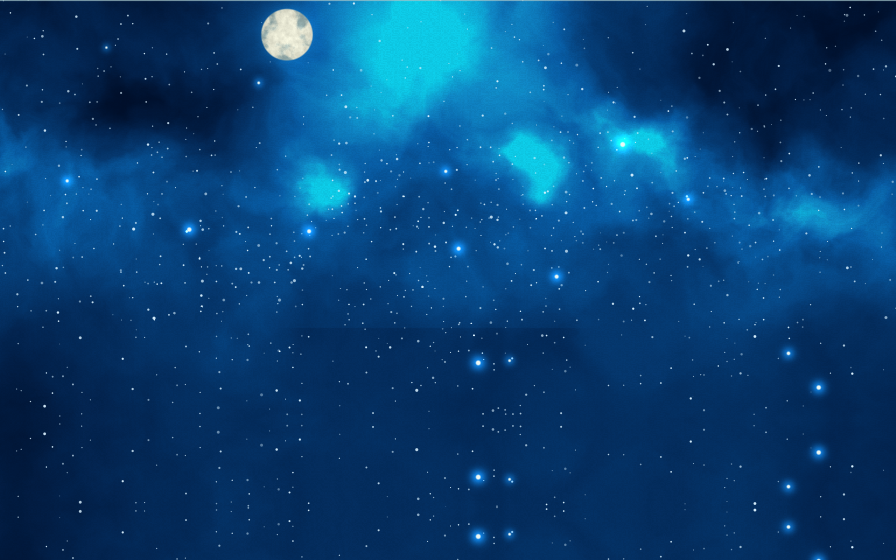
A Shadertoy shader for this background:

```glsl
// Night sky: a cyan glow and ragged blue clouds above calm, mirrored dark water-like space.
// A scalar light level is built from soft ellipses warped by noise, then mapped to a blue ramp.
// Hashed grid cells scatter the stars; a few haloed stars and a mottled moon lie on top.

float hash(vec2 p) {
    return fract(sin(dot(p, vec2(127.1, 311.7))) * 43758.5453);
}

float noise(vec2 p) {
    vec2 i = floor(p), f = fract(p);
    f = f * f * (3.0 - 2.0 * f);
    return mix(mix(hash(i), hash(i + vec2(1, 0)), f.x),
               mix(hash(i + vec2(0, 1)), hash(i + vec2(1, 1)), f.x), f.y);
}

float fbm(vec2 p) {
    float sum = 0.0, amp = 0.5;
    for (int i = 0; i < 6; i++) {
        sum += amp * noise(p);
        p = mat2(1.6, 1.2, -1.2, 1.6) * p + 3.7;
        amp *= 0.5;
    }
    return sum;
}

// Soft ellipse with falloff radii
float glow(vec2 p, vec2 center, vec2 radii) {
    vec2 d = (p - center) / radii;
    return exp(-dot(d, d));
}

// Light level 0..5 to colour, from near black to cyan
vec3 skyRamp(float t) {
    vec3 c = mix(vec3(0.0, 0.06, 0.17), vec3(0.01, 0.14, 0.31), clamp(t, 0.0, 1.0));
    c = mix(c, vec3(0.02, 0.23, 0.45), clamp(t - 1.0, 0.0, 1.0));
    c = mix(c, vec3(0.03, 0.36, 0.64), clamp(t - 2.0, 0.0, 1.0));
    c = mix(c, vec3(0.06, 0.53, 0.77), clamp(t - 3.0, 0.0, 1.0));
    return mix(c, vec3(0.05, 0.79, 0.90), clamp(t - 4.0, 0.0, 1.0));
}

float skyLight(vec2 p, vec2 q) {
    vec2 warp = vec2(fbm(q * 6.0), fbm(q * 6.0 + 19.0)) - 0.5;
    vec2 w = p + 0.2 * warp;
    float detail = fbm(q * 11.0 + 2.0 * warp);

    // Broad middle band, dim edges
    float t = 1.45 + 0.85 * exp(-pow((w.y - 0.55) / 0.17, 2.0));
    t -= 0.9 * smoothstep(0.4, 0.0, p.x) * smoothstep(0.6, 0.4, p.y);
    t -= 0.5 * smoothstep(1.3, 1.6, p.x) * smoothstep(0.65, 0.4, p.y);
    t -= 1.0 * glow(w, vec2(0.2, 0.81), vec2(0.2, 0.1));
    t -= 0.7 * glow(p, vec2(0.1, 1.0), vec2(0.4, 0.15));
    t -= 1.5 * glow(w, vec2(1.5, 0.97), vec2(0.32, 0.17));
    t -= 0.9 * glow(w, vec2(1.36, 0.77), vec2(0.08, 0.06));
    t -= 0.7 * glow(w, vec2(0.77, 0.6), vec2(0.12, 0.07));

    // Cyan glow at the top
    vec2 s = p + 0.06 * warp;
    t += 3.7 * glow(s, vec2(0.71, 0.93), vec2(0.17, 0.19));
    t += 1.9 * glow(s, vec2(0.93, 0.94), vec2(0.15, 0.22));

    // Cloud knots
    float cloud = 1.0 * glow(w, vec2(0.62, 0.79), vec2(0.10, 0.07));
    cloud += 2.2 * glow(w, vec2(1.13, 0.78), vec2(0.13, 0.07));
    cloud += 1.3 * glow(w, vec2(1.23, 0.69), vec2(0.14, 0.08));
    cloud += 2.0 * glow(w, vec2(0.91, 0.68), vec2(0.08, 0.05));
    cloud += 2.2 * glow(w, vec2(0.54, 0.645), vec2(0.05, 0.05));
    cloud += 2.0 * glow(w, vec2(0.01, 0.78), vec2(0.10, 0.07));
    cloud += 1.0 * glow(w, vec2(0.20, 0.65), vec2(0.22, 0.07));
    cloud += 1.7 * glow(w, vec2(1.38, 0.65), vec2(0.09, 0.07));
    cloud += 1.4 * glow(w, vec2(1.47, 0.59), vec2(0.09, 0.10));
    t += cloud * (0.3 + 1.5 * detail);

    // Mottling and the faint straight seam
    t += (detail - 0.5) * mix(0.7, 1.7, smoothstep(0.35, 0.6, p.y));
    float seamSpan = smoothstep(0.48, 0.56, p.x) * smoothstep(1.06, 1.0, p.x);
    return t - 0.3 * seamSpan * smoothstep(0.416, 0.413, p.y) * smoothstep(0.2, 0.4, p.y);
}

// One jittered dot per occupied cell
float starLayer(vec2 q, float cell, float density, float radius, float px) {
    vec2 id = floor(q / cell);
    vec2 pos = 0.25 + 0.5 * vec2(hash(id + 3.1), hash(id + 7.7));
    float d = length(fract(q / cell) - pos) * cell;
    float r = radius * (0.5 + 0.7 * hash(id + 5.3));
    float dot1 = smoothstep(r + 0.7 * px, r - 0.7 * px, d);
    return dot1 * step(hash(id), density) * (0.35 + 0.65 * hash(id + 9.2));
}

void mainImage(out vec4 fragColor, in vec2 fragCoord) {
    vec2 p = fragCoord / iResolution.y;
    float px = 1.0 / iResolution.y;

    // Fold the lower part about two horizontal lines
    vec2 q = vec2(p.x, 0.095 + abs(p.y - 0.095));
    q.y = 0.25 + abs(q.y - 0.25);

    vec3 color = skyRamp(skyLight(p, q));
    color *= 0.97 + 0.06 * hash(floor(p * 480.0));

    // Scattered stars, densest in the middle band
    float band = glow(p, vec2(0.85, 0.57), vec2(0.55, 0.19));
    float stars = 0.0;
    for (int i = 0; i < 3; i++) {
        float k = float(i);
        stars += starLayer(q + 0.37 * k, 0.014 + 0.009 * k, 0.06 + 0.20 * band, 0.0013 + 0.0005 * k, px);
    }
    color = mix(color, vec3(0.86, 0.95, 1.0), min(stars, 1.0));

    // Bright stars: position and strength
    vec3 bright[14] = vec3[14](
        vec3(1.112, 0.742, 1.1), vec3(0.338, 0.59, 1.0), vec3(0.819, 0.556, 0.9), vec3(0.994, 0.506, 0.9),
        vec3(0.12, 0.677, 0.7), vec3(0.552, 0.587, 0.9), vec3(0.796, 0.694, 0.7), vec3(0.462, 0.852, 0.6),
        vec3(0.19, 0.915, 0.5), vec3(1.229, 0.644, 0.7), vec3(0.854, 0.352, 1.1), vec3(0.91, 0.356, 0.6),
        vec3(1.462, 0.308, 1.0), vec3(1.408, 0.369, 0.8));
    for (int i = 0; i < 14; i++) {
        float d = length(q - bright[i].xy), size = bright[i].z;
        color += vec3(0.05, 0.35, 0.55) * size * exp(-d * d / (0.00016 * size));
        color = mix(color, vec3(0.93, 0.97, 0.95), smoothstep(px, -px, d - 0.0038 * size));
    }

    // Moon with grey patches
    vec2 m = (p - vec2(0.5125, 0.938)) / 0.046;
    float patches = smoothstep(0.42, 0.65, fbm(m * 1.7 + 4.0));
    vec3 moon = mix(vec3(0.93, 0.93, 0.85), vec3(0.60, 0.70, 0.70), patches);
    moon *= 0.9 + 0.2 * fbm(m * 7.0) - 0.1 * dot(m, m);
    color += vec3(0.02, 0.10, 0.14) * exp(-3.0 * max(length(m) - 1.0, 0.0));
    color = mix(color, moon, smoothstep(px, -px, (length(m) - 1.0) * 0.046));

    // Pale hairline along the top edge
    color = mix(color, vec3(0.64, 0.77, 0.79), 0.7 * smoothstep(0.997, 0.999, p.y));
    fragColor = vec4(clamp(color, 0.0, 1.0), 1.0);
}
```
